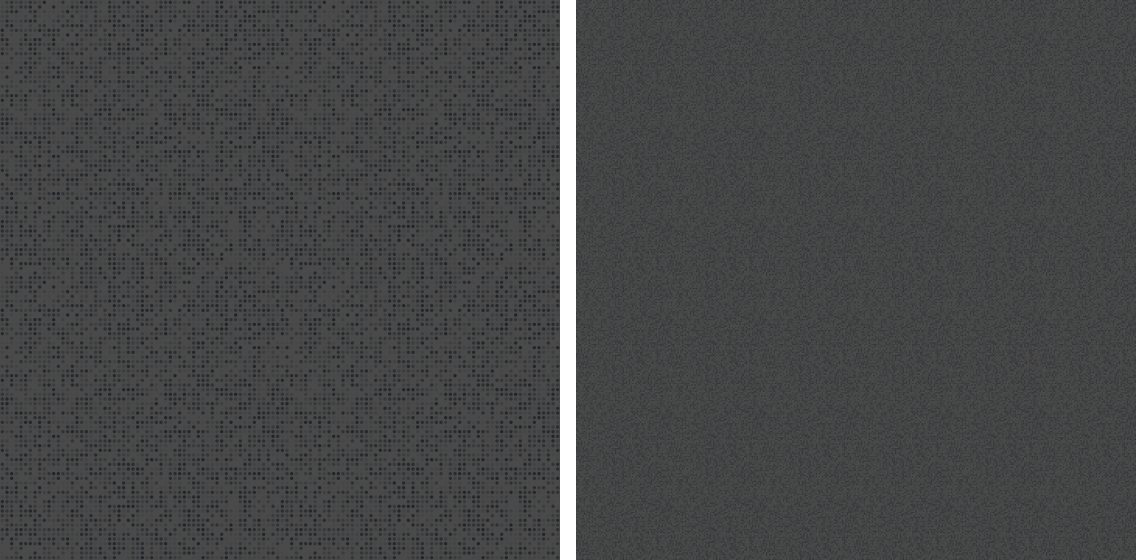
Left, the tile; right, the same tile 3 across and 3 down.
Reproduce this pattern procedurally as a WebGL 1 fragment shader.

```glsl
precision highp float;

uniform vec2 u_resolution;

const float DOTS = 120.0;         // dots across and down the canvas
const float BLOCK = 60.0;         // dots before the shading repeats
const float RADIUS = 0.36;        // dot radius, in cells
const float SHADE_POWER = 1.45;   // above 1 favours faint dots
const vec3 GROUND = vec3(0.292, 0.292, 0.292);
const vec3 DARKEST = vec3(0.130, 0.145, 0.160);

float hash(vec2 p) {
  vec3 q = fract(p.xyx * vec3(0.1031, 0.1030, 0.0973));
  q += dot(q, q.yzx + 33.33);
  return fract((q.x + q.y) * q.z);
}

// Coverage of a disc centred in its cell, softened over one pixel
float discMask(vec2 local, float pixel) {
  float edge = length(local - 0.5) - RADIUS;
  return clamp(0.5 - edge / pixel, 0.0, 1.0);
}

void main() {
  vec2 grid = gl_FragCoord.xy / u_resolution * DOTS;
  float pixel = DOTS / min(u_resolution.x, u_resolution.y);

  // One random opacity per dot, wrapping with the block
  vec2 cell = mod(floor(grid), BLOCK);
  float opacity = pow(hash(cell + 7.0), SHADE_POWER);

  float ink = opacity * discMask(fract(grid), pixel);
  gl_FragColor = vec4(mix(GROUND, DARKEST, ink), 1.0);
}
```
